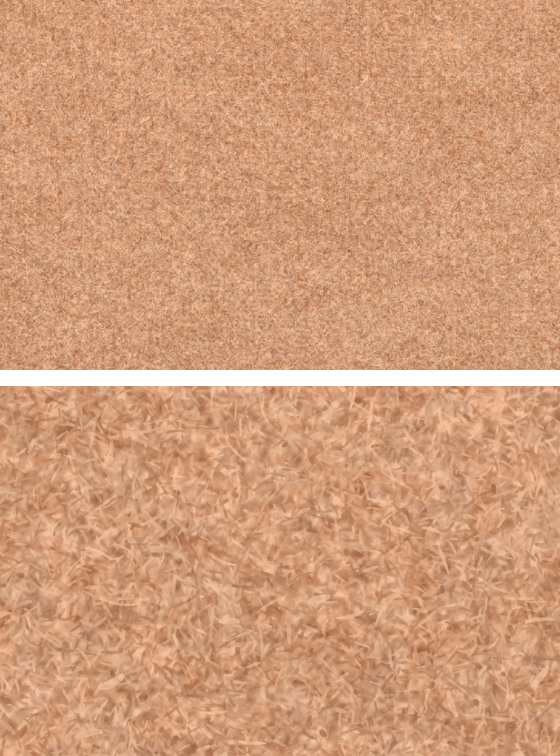
Top: the whole. Bottom: its middle third, enlarged.
Give the GLSL for this texture, as a Shadertoy shader.

```glsl
// Pressed wood-fibre board: a mottled tan ground under several layers of short,
// slightly bent fibres in random directions, with a few pale chips and dark specks.
// All layers share one tone value, which is turned into colour at the end.

float hash(vec2 p) {
    return fract(sin(dot(p, vec2(127.1, 311.7))) * 43758.5453);
}

float noise(vec2 p) {
    vec2 cell = floor(p), f = fract(p);
    f = f * f * (3.0 - 2.0 * f);
    return mix(mix(hash(cell), hash(cell + vec2(1, 0)), f.x),
               mix(hash(cell + vec2(0, 1)), hash(cell + vec2(1, 1)), f.x), f.y);
}

// Lays one fibre per chosen cell over the tone; size is half length and half width
float layFibres(float tone, vec2 p, float cells, float density, vec2 size,
                vec2 toneRange, float opacity, float seed) {
    float soft = 0.7 / iResolution.y;
    vec2 home = floor(p * cells);
    for (int y = -1; y <= 1; y++)
    for (int x = -1; x <= 1; x++) {
        vec2 id = home + vec2(x, y);
        vec2 key = id + seed * vec2(17.3, 9.1);
        if (hash(key) > density) continue;

        // Move into the frame of the fibre
        vec2 centre = (id + vec2(hash(key + 3.7), hash(key + 8.2))) / cells;
        float angle = 3.1416 * hash(key + 13.4);
        float c = cos(angle), s = sin(angle);
        vec2 q = mat2(c, -s, s, c) * (p - centre);

        // Bent, tapered sliver
        float halfLength = size.x * mix(0.45, 1.0, hash(key + 21.6));
        float along = q.x / halfLength;
        q.y += (hash(key + 27.9) - 0.5) * 0.35 * halfLength * along * along;
        float halfWidth = size.y * mix(0.6, 1.0, hash(key + 31.3)) * (1.0 - 0.5 * along * along);
        float cover = 1.0 - smoothstep(-soft, soft, abs(q.y) - halfWidth);
        cover *= 1.0 - smoothstep(-soft, soft, abs(q.x) - halfLength);

        float fibreTone = mix(toneRange.x, toneRange.y, hash(key + 41.8));
        tone = mix(tone, fibreTone, cover * opacity);
    }
    return tone;
}

void mainImage(out vec4 fragColor, in vec2 fragCoord) {
    vec2 p = fragCoord / iResolution.y;

    // Mottled ground
    float tone = 4.0 * (noise(p * 140.0) - 0.5) + 2.4 * (noise(p * 75.0 + 31.0) - 0.5) - 0.25;

    // Dense fibres, finer towards the top
    for (int i = 0; i < 5; i++) {
        float layer = float(i);
        vec2 size = vec2(0.0095, 0.0023 - 0.00018 * layer);
        tone = layFibres(tone, p + layer * 0.37, 78.0 + 5.0 * layer, 0.8, size,
                         vec2(-2.0, 1.9), 0.72, layer + 1.0);
    }

    // Long pale strands, broad chips and dark specks
    tone = layFibres(tone, p, 34.0, 0.45, vec2(0.017, 0.0018), vec2(0.8, 2.2), 0.75, 7.0);
    tone = layFibres(tone, p, 13.0, 0.14, vec2(0.016, 0.0042), vec2(1.4, 2.2), 0.8, 8.0);
    tone = layFibres(tone, p, 36.0, 0.3, vec2(0.0042, 0.0026), vec2(-3.0, -2.0), 0.75, 9.0);

    // Fine grain and broad, mostly horizontal drifts
    tone += 1.9 * (noise(p * 240.0 + 57.0) - 0.5);
    tone += 0.6 * (noise(p * vec2(5.0, 11.0) + 4.0) - 0.5);
    tone += 0.5 * (noise(p * 28.0 + 12.0) - 0.5);
    tone += 0.15 * (p.y - 0.5);
    tone = clamp(tone, -3.2, 2.1);

    // Tan ramp with a shift between orange and dusty pink
    vec3 colour = vec3(0.826, 0.615, 0.477) + tone * vec3(0.059, 0.066, 0.064);
    float dusty = noise(p * 65.0 + 83.0) - 0.5 + 0.25 * (0.5 - p.y);
    colour += dusty * vec3(-0.025, 0.012, 0.04);

    fragColor = vec4(colour, 1.0);
}
```
